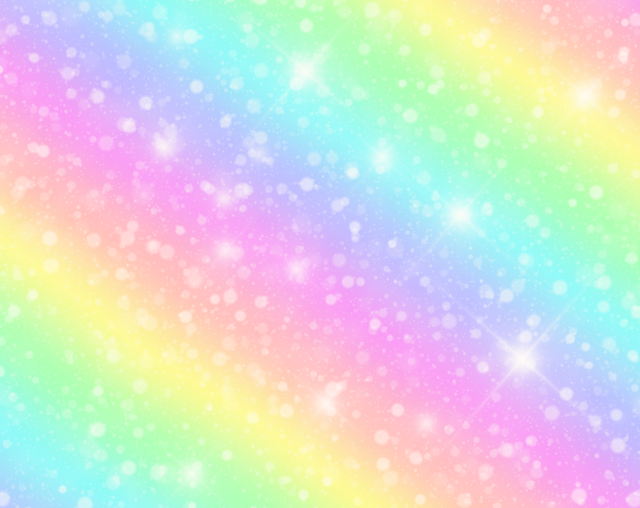
Reproduce this background procedurally as a Shadertoy shader.

```glsl
const float BAND_SLOPE = 0.70;
const float BAND_FREQUENCY = 0.95;
const float BAND_OFFSET = 0.203;
const float BAND_WARP = 0.03;
const float RAY_ANGLE = 0.72;
const vec3 LIGHT = vec3(1.0, 0.99, 0.97);

// Rainbow stops, repeated cyclically across the diagonal
const vec3 RAINBOW[6] = vec3[6](
    vec3(0.56, 0.98, 0.97), vec3(0.74, 0.74, 1.00), vec3(0.98, 0.61, 0.96),
    vec3(1.00, 0.74, 0.74), vec3(0.99, 0.98, 0.58), vec3(0.67, 1.00, 0.70));

// Bokeh layers: cell size, largest radius in cells, presence, opacity
const vec4 BOKEH[5] = vec4[5](
    vec4(0.120, 0.19, 0.45, 0.18), vec4(0.072, 0.22, 0.50, 0.55),
    vec4(0.048, 0.20, 0.45, 0.35), vec4(0.023, 0.20, 0.50, 0.30),
    vec4(0.012, 0.24, 0.45, 0.26));

// Main glints: position in canvas heights, strength
const int GLINT_COUNT = 14;
const vec3 GLINTS[GLINT_COUNT] = vec3[GLINT_COUNT](
    vec3(1.028, 0.293, 1.00), vec3(0.600, 0.860, 0.85), vec3(0.905, 0.577, 0.80),
    vec3(0.752, 0.691, 0.62), vec3(0.324, 0.709, 0.55), vec3(1.151, 0.811, 0.75),
    vec3(0.641, 0.207, 0.62), vec3(0.378, 0.067, 0.60), vec3(0.444, 0.507, 0.52),
    vec3(0.441, 0.609, 0.45), vec3(0.584, 0.470, 0.50), vec3(0.839, 0.166, 0.42),
    vec3(0.349, 0.928, 0.38), vec3(0.510, 0.697, 0.34));

float hash(vec2 p) {
    vec3 q = fract(vec3(p.xyx) * 0.1031);
    q += dot(q, q.yzx + 33.33);
    return fract((q.x + q.y) * q.z);
}

float valueNoise(vec2 p) {
    vec2 cell = floor(p), f = fract(p);
    f = f * f * (3.0 - 2.0 * f);
    vec2 e = vec2(0.0, 1.0);
    return mix(mix(hash(cell), hash(cell + e.yx), f.x),
               mix(hash(cell + e.xy), hash(cell + e.yy), f.x), f.y);
}

vec2 rotate(vec2 p, float angle) {
    float c = cos(angle), s = sin(angle);
    return vec2(c * p.x - s * p.y, s * p.x + c * p.y);
}

vec3 rainbow(vec2 p) {
    float warp = BAND_WARP * (valueNoise(p * 4.0) - 0.5);
    float phase = BAND_FREQUENCY * (1.0 - p.y - BAND_SLOPE * p.x) + BAND_OFFSET + warp;
    float t = fract(phase) * 6.0;
    int stop = int(t) % 6;
    float blend = mix(fract(t), smoothstep(0.0, 1.0, fract(t)), 0.6);
    return mix(RAINBOW[stop], RAINBOW[(stop + 1) % 6], blend);
}

// One soft disc per occupied cell
float bokeh(vec2 p, vec4 layer, float seed, float pixel) {
    vec2 grid = rotate(p, 0.4 + seed) / layer.x + 50.0 + seed * 17.0;
    vec2 id = floor(grid) + seed * 131.0;
    float radius = layer.y * mix(0.45, 1.0, hash(id + 7.1));
    float margin = radius + 0.05;
    vec2 centre = mix(vec2(margin), vec2(1.0 - margin), vec2(hash(id + 1.7), hash(id + 4.3)));
    float soft = max(radius * 0.35, pixel / layer.x);
    float disc = 1.0 - smoothstep(radius - soft, radius + min(soft, 0.05), length(fract(grid) - centre));
    float present = step(hash(id + 9.4), layer.z);
    return disc * present * layer.w * mix(0.4, 1.0, hash(id + 12.8));
}

// Bright core, wide halo and crossed rays
float glint(vec2 d, float strength) {
    float r = length(d);
    float core = exp(-r * r / (0.0007 * strength));
    float halo = 0.55 * exp(-r / (0.05 * strength));
    vec2 q = abs(rotate(d, RAY_ANGLE));
    float diagonal = exp(-q.x / 0.003 - q.y / (0.10 * strength))
                   + exp(-q.y / 0.003 - q.x / (0.10 * strength));
    vec2 a = abs(d);
    float upright = exp(-a.x / 0.003 - a.y / 0.03) + exp(-a.y / 0.003 - a.x / 0.03);
    return strength * (core + halo + (0.7 * diagonal + 0.35 * upright) * strength);
}

void mainImage(out vec4 fragColor, in vec2 fragCoord) {
    vec2 p = fragCoord / iResolution.y;
    float pixel = 1.0 / iResolution.y;
    vec3 color = rainbow(p);

    // Hazy dust clouds
    float haze = valueNoise(p * 9.0 + 3.0) * valueNoise(p * 23.0 + 8.0);
    color = mix(color, LIGHT, 0.16 * haze);

    // Scattered bokeh and specks
    for (int i = 0; i < 5; i++) {
        for (int j = 0; j < 2; j++) {
            float seed = float(i) * 1.3 + float(j) * 0.57;
            color = mix(color, LIGHT, bokeh(p, BOKEH[i], seed, pixel));
        }
    }

    // Glowing stars
    float glow = 0.0;
    for (int i = 0; i < GLINT_COUNT; i++) {
        glow += glint(p - GLINTS[i].xy, GLINTS[i].z);
    }
    color = mix(color, LIGHT, 1.0 - exp(-1.3 * glow));

    fragColor = vec4(color, 1.0);
}
```
